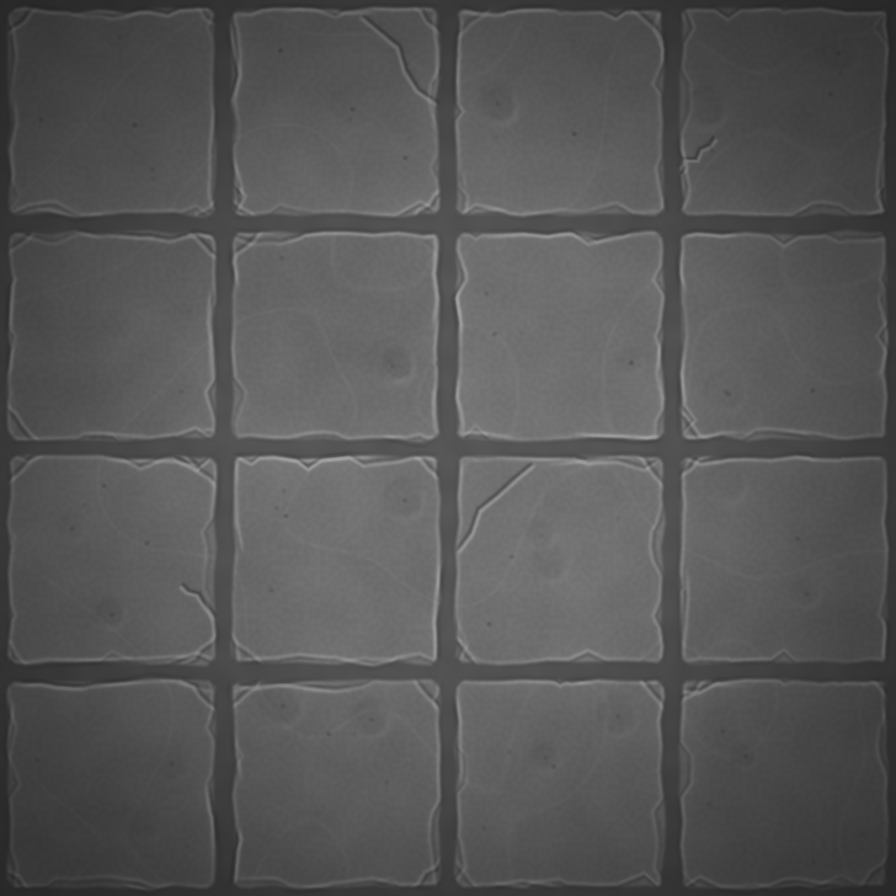
This texture is drawn by a three.js fragment shader. Its source:

```glsl
// Worn grey stone tiles, four by four, with chipped rims, cracks and pits.
// Each tile side gets faceted offset profiles; lit rims and dark creases follow
// them, gradient noise mottles the faces and a radial falloff darkens the corners.

varying vec2 vUv;

const float TILES = 4.0;
const vec3 FACE_COLOR = vec3(0.435);
const vec3 GROUT_COLOR = vec3(0.335);
const float INSET = 0.038;        // half the grout, in tile units
const float ROUGHNESS = 0.022;    // wander of the tile sides
const float CHIP_DEPTH = 0.11;
const float LINE_WIDTH = 0.0095;
const float RIM_LIGHT = 0.13;
const float CREASE_DARK = 0.11;
const float CORNER_LIGHT = 0.46;  // brightness left at the canvas corners

float hash(vec2 p) {
  vec3 q = fract(p.xyx * 0.1031);
  q += dot(q, q.yzx + 33.33);
  return fract((q.x + q.y) * q.z);
}

vec2 hash2(vec2 p) {
  return vec2(hash(p), hash(p + 57.0));
}

float gradientCorner(vec2 cell, vec2 offset) {
  float angle = 6.2832 * hash(cell);
  return dot(vec2(cos(angle), sin(angle)), offset);
}

float gradientNoise(vec2 p) {
  vec2 i = floor(p), f = p - i;
  vec2 u = f * f * f * (f * (f * 6.0 - 15.0) + 10.0);
  vec2 e = vec2(1.0, 0.0);
  return mix(mix(gradientCorner(i, f), gradientCorner(i + e, f - e), u.x),
             mix(gradientCorner(i + e.yx, f - e.yx), gradientCorner(i + 1.0, f - 1.0), u.x), u.y);
}

// Straight facets between random heights, 0 to 1
float facets(float x, float seed) {
  float i = floor(x);
  return mix(hash(vec2(i, seed)), hash(vec2(i + 1.0, seed)), x - i);
}

float ridge(float d, float width) {
  return exp(-d * d / (width * width));
}

// Lit lip beside a dark groove: x is the light, y the dark
vec2 groove(float d) {
  return vec2(ridge(d - 0.013, LINE_WIDTH), ridge(d + 0.005, LINE_WIDTH));
}

void main() {
  vec2 grid = vUv * TILES;
  vec2 tile = min(floor(grid), TILES - 1.0);
  vec2 f = grid - tile;
  float id = tile.x + TILES * tile.y;
  float body = 1.0;        // distance inside the tile outline
  float glow = 0.0;
  vec2 marks = vec2(0.0);  // light and dark linework

  for (int k = 0; k < 4; k++) {
    float s = float(k), seed = id * 4.0 + s + 11.0;

    // Sides: left, right, bottom, top
    vec2 g = s < 1.5 ? f : f.yx;
    float t = g.y;
    float h = mod(s, 2.0) < 0.5 ? g.x : 1.0 - g.x;
    float edge = INSET + ROUGHNESS * (facets(t * 9.0, seed) - 0.5);
    float chip = edge + CHIP_DEPTH * max(facets(t * 8.0, seed + 100.0) - 0.58, 0.0);
    float wear = 0.25 + 0.75 * facets(t * 5.0, seed + 200.0);
    float span = smoothstep(0.03, 0.08, min(t, 1.0 - t));
    float strength = span * wear * (s > 2.5 ? 1.1 : 0.75);
    body = min(body, h - edge);
    marks += groove(h - chip) * strength;
    glow += span * wear * exp(-max(h - chip, 0.0) / 0.035);

    // Loose splinters along the side
    float splinter = edge + 0.045 * (facets(t * 6.0, seed + 300.0) - 0.4);
    marks += groove(h - splinter) * span * 0.7 * smoothstep(0.5, 0.75, facets(t * 5.0, seed + 400.0));

    // Corners: blunted, some with a broken flake
    vec2 m = mix(f, 1.0 - f, vec2(mod(s, 2.0), floor(s / 2.0)));
    float diagonal = (m.x + m.y) * 0.7071;
    body = min(body, diagonal - 0.075);
    float flake = diagonal - 0.095 - 0.05 * hash(vec2(seed, 5.0))
                - 0.025 * (facets((m.x - m.y + 1.0) * 14.0, seed + 500.0) - 0.5);
    marks += groove(flake) * 0.75 * smoothstep(0.25, 0.6, hash(vec2(seed, 9.0)))
           * smoothstep(0.02, 0.05, min(m.x, m.y));
  }

  // Cracks on alternate tiles: long across inner columns, short on outer ones
  float cracked = mod(tile.y, 2.0) * (1.0 - mod(tile.x + floor(tile.y / 2.0), 2.0));
  bool inner = abs(tile.x - 1.5) < 1.0;
  vec2 c = vec2(tile.x < 1.5 ? 1.0 - f.x : f.x, inner ? 1.0 - f.y : f.y);
  vec2 start = inner ? vec2(0.35, 0.05) : vec2(0.03, 0.25);
  vec2 run = (inner ? vec2(0.04, 0.46) : vec2(0.19, 0.39)) - start;
  float along = dot(c - start, run) / dot(run, run);
  float across = dot(c - start, vec2(run.y, -run.x)) / length(run);
  across -= (inner ? 0.08 : 0.05) * (facets(along * 5.0 + 2.0, id + 700.0) - 0.5);
  marks += groove(across) * cracked * smoothstep(-0.03, 0.03, along) * smoothstep(1.03, 0.97, along);

  // Face: mottling, grain, hairline stains, dents and pits
  float relief = 0.03 * gradientNoise(grid * 1.7) + 0.02 * gradientNoise(grid * 6.0 + 9.0);
  relief += 0.022 * gradientNoise(grid * 42.0) + 0.025 * (hash(tile + 3.0) - 0.5);
  relief += 0.016 * ridge(gradientNoise(grid * 1.3 + 20.0), 0.012);
  for (int k = 0; k < 5; k++) {
    vec2 key = vec2(id, float(k) + 31.0);
    vec2 p = f - 0.15 - 0.7 * hash2(key);
    float r = length(p);
    relief -= 0.07 * smoothstep(0.016, 0.006, r) * hash(key + 7.0);
    if (k < 2) {
      float radius = 0.05 + 0.05 * hash(key + 13.0);
      float slope = dot(p, vec2(0.6, -0.8)) / max(r, 0.001);
      relief += hash(key + 19.0) * (0.03 * slope * ridge(r - radius, 0.018)
              - 0.018 * smoothstep(radius, radius * 0.6, r));
    }
  }

  // Combine stone, grout and linework under the falloff
  float stone = smoothstep(-0.012, 0.012, body);
  vec3 color = mix(GROUT_COLOR + 0.02 * gradientNoise(grid * 9.0), FACE_COLOR + relief + 0.035 * glow, stone);
  marks = min(marks, 1.2);
  color += RIM_LIGHT * marks.x * mix(0.3, 1.0, stone) - CREASE_DARK * marks.y * mix(0.35, 1.0, stone);
  float falloff = mix(1.0, CORNER_LIGHT, smoothstep(0.15, 0.75, length(vUv - 0.5)));
  gl_FragColor = vec4(color * falloff, 1.0);
}
```
